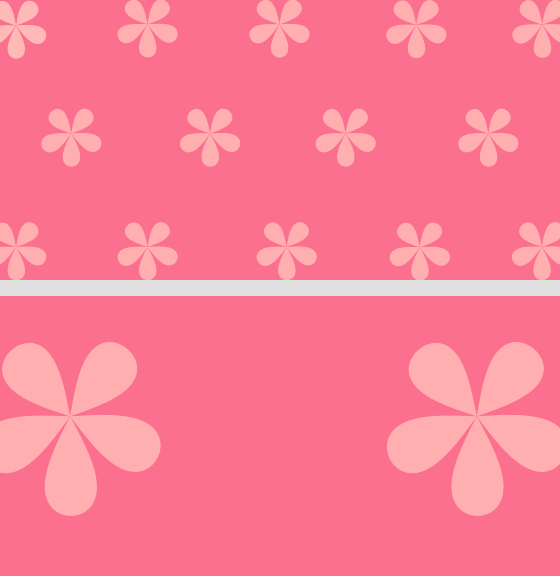
Top, the full canvas; bottom, a detail of the centre.
Reproduce this pattern procedurally as a Shadertoy shader.

```glsl
// Pale five-petal blossoms in loosely staggered rows on a flat pink ground.

const vec3 GROUND = vec3(0.984, 0.439, 0.561);
const vec3 BLOSSOM = vec3(1.0, 0.686, 0.690);
const vec3 PALE_BLOSSOM = vec3(1.0, 0.725, 0.714);
const int ROWS = 3;
const int COLUMNS = 5;

// Hash without sine, 0 to 1
float hash(vec2 p) {
    vec3 q = fract(vec3(p.xyx) * 0.1031);
    q += dot(q, q.yzx + 33.33);
    return fract((q.x + q.y) * q.z);
}

// Approximate distance to a teardrop growing from the origin along +y
float petalDistance(vec2 p, float len, float halfWidth) {
    float t = p.y / len;
    float w = 4.0 * halfWidth * halfWidth;
    float field = p.x * p.x - w * t * t * (1.0 - t * t);
    vec2 slope = vec2(2.0 * p.x, -w * (2.0 * t - 4.0 * t * t * t) / len);
    float d = field / max(length(slope), 1e-5);
    return p.y > 0.0 ? d : max(d, length(p));
}

// Five petals fanned around the downward axis, the upper ones shorter
float blossomDistance(vec2 p) {
    float d = 1.0;
    for (int i = -2; i <= 2; i++) {
        float k = float(i);
        float turn = radians(63.1 * k + 1.62 * k * k * k - 0.6);
        vec2 axis = vec2(-sin(turn), -cos(turn));
        vec2 q = vec2(dot(p, vec2(axis.y, -axis.x)), dot(p, axis));
        d = min(d, petalDistance(q, 0.1185 - 0.0033 * k * k, 0.031));
    }
    return d;
}

// Sideways drift of each row: strength and the column where it peaks
vec2 rowDrift(int row) {
    return row == 0 ? vec2(0.021, 3.0)
         : row == 1 ? vec2(-0.014, 2.0)
                    : vec2(0.057, 2.54);
}

// Staggered grid position with drift and a slight vertical jitter
vec2 blossomCentre(int row, int column) {
    float r = float(row);
    float c = float(column);
    float odd = mod(r, 2.0);
    vec2 drift = rowDrift(row);
    float away = c - drift.y;
    float x = mix(0.0573, 0.2544, odd) + c * mix(0.4694, 0.4969, odd);
    x += drift.x * exp(-2.5 * away * away);
    float y = 0.9115 - 0.3784 * r - 0.0097 * r * r;
    y += (1.0 - odd) * 0.005 * (hash(vec2(c, r)) - 0.5);
    return vec2(x, y);
}

void mainImage(out vec4 fragColor, in vec2 fragCoord) {
    vec2 uv = fragCoord / iResolution.y;
    float edge = 0.6 / iResolution.y;
    vec3 color = GROUND;

    for (int row = 0; row < ROWS; row++) {
        for (int column = 0; column < COLUMNS; column++) {
            float d = blossomDistance(uv - blossomCentre(row, column));
            // The first blossom is a touch paler
            vec3 tint = row + column == 0 ? PALE_BLOSSOM : BLOSSOM;
            color = mix(color, tint, 1.0 - smoothstep(-edge, edge, d));
        }
    }
    fragColor = vec4(color, 1.0);
}
```
